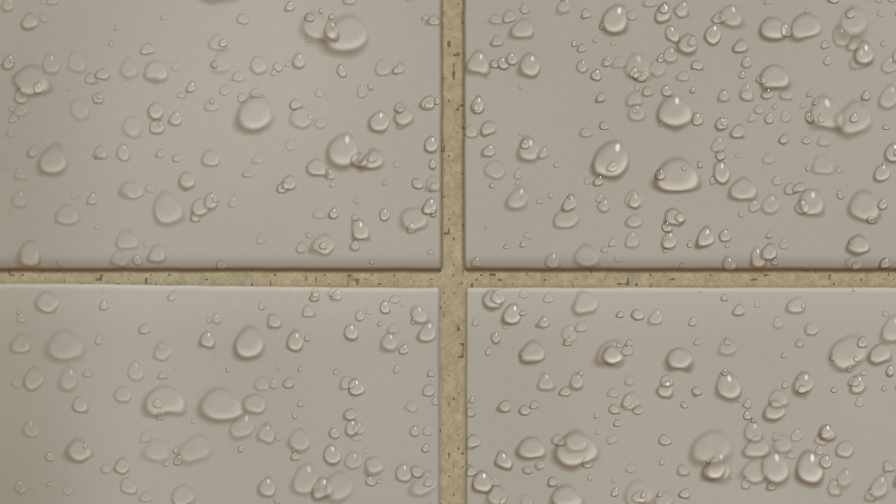
Write a WebGL 1 fragment shader that draws this texture.

```glsl
precision highp float;
// Four glazed wall tiles, two across and two down, with sandy grout and clinging water drops.

uniform vec2 u_resolution;

const vec3 GLAZE = vec3(0.655, 0.632, 0.582);
const vec3 GROUT = vec3(0.635, 0.585, 0.47);
const vec3 BROWN = vec3(0.33, 0.24, 0.16);

vec2 hash2(vec2 p) {
  vec3 a = fract(p.xyx * vec3(0.1031, 0.103, 0.0973));
  a += dot(a, a.yzx + 33.33);
  return fract((a.xx + a.yz) * a.zy);
}

float noise(vec2 p) {
  vec2 i = floor(p), f = fract(p);
  f = f * f * (3.0 - 2.0 * f);
  return mix(mix(hash2(i).x, hash2(i + vec2(1, 0)).x, f.x),
             mix(hash2(i + vec2(0, 1)).x, hash2(i + vec2(1, 1)).x, f.x), f.y);
}

// One at zero, falling smoothly to nothing at the given width
float fade(float width, float x) {
  return 1.0 - smoothstep(0.0, width, x);
}

// Offset from the grout crossing
vec2 fromCrossing(vec2 p) {
  return p - vec2(0.898, 0.447 + 0.004 * fade(0.8, p.x));
}

// Distances in from the two tile edges; the joints vary slightly in width
vec2 edgeDistance(vec2 p) {
  vec2 rel = fromCrossing(p);
  vec2 joint = vec2(rel.y > 0.0 ? 0.0225 : 0.0255, 0.0135 + 0.004 * smoothstep(0.0, 0.8, p.x));
  return abs(rel) - joint + 0.0016 * (noise(p * 24.0) - 0.5);
}

// Positive inside a tile with rounded corners, negative in the grout
float tileDistance(vec2 p) {
  vec2 k = 0.01 - edgeDistance(p);
  return 0.01 - length(max(k, 0.0)) - min(max(k.x, k.y), 0.0);
}

vec3 grout(vec2 p, float gap) {
  float grain = noise(p * 190.0) * 0.55 + noise(p * 75.0) * 0.45;
  vec3 col = GROUT * (0.9 + 0.2 * grain);
  col *= 1.0 - 0.3 * smoothstep(0.82, 0.95, noise(p * 110.0 + 31.0));
  vec2 rel = fromCrossing(p);
  float under = step(0.0, rel.y) * smoothstep(0.01, 0.03, abs(rel.x));
  return mix(col, BROWN, mix(0.15, 0.8, under) * fade(0.009, gap));
}

vec3 tile(vec2 p) {
  vec2 rel = fromCrossing(p), edge = max(edgeDistance(p), 0.0);
  vec3 col = GLAZE + 0.022 * (noise(p * 4.0) - 0.5) + 0.01 * (noise(p * 150.0) - 0.5);
  col -= vec3(0.05, 0.055, 0.062) * fade(0.3, p.x) * (1.25 - 0.7 * p.y);
  col += 0.03 * fade(0.45, length(p - vec2(0.55, 0.85)));
  // Shaded lower lips, lit upper lips and thin side edges
  if (rel.y > 0.0) {
    col = mix(col, BROWN, 0.3 * fade(0.035, edge.y) + 0.55 * fade(0.009, edge.y));
  } else {
    col += 0.03 * fade(0.12, edge.y) + 0.085 * fade(0.014, edge.y) * smoothstep(0.0, 0.004, edge.y);
  }
  return mix(col, BROWN, (rel.x > 0.0 ? 0.5 : 0.3) * fade(0.007, edge.x));
}

// Scatter one size of drop over jittered cells
vec3 addDrops(vec3 col, vec2 p, float cell, float density) {
  for (float j = -1.0; j <= 1.0; j++) {
    for (float i = -1.0; i <= 1.0; i++) {
      vec2 id = floor(p / cell) + vec2(i, j);
      vec2 a = hash2(id + cell * 900.0), b = hash2(id + 57.0 + cell * 500.0);
      vec2 centre = (id + 0.15 + 0.7 * a) * cell;
      float wet = smoothstep(0.1, 1.1, centre.x);
      float radius = min(cell * (0.15 + 0.2 * b.x * b.x), 0.75 * tileDistance(centre));
      if (b.y > density * (0.65 + 0.35 * wet) || radius < 0.002) continue;

      // Sagging drop, narrow at the top with an uneven outline
      vec2 q = (p - centre) / radius;
      q.x += 0.4 * (a.x - 0.5) * q.y;
      q *= vec2((0.75 + 0.45 * a.y) * (1.0 + 0.22 * clamp(q.y, -1.5, 1.5)), 0.84);
      float wobble = 0.4 * (noise(p * 0.9 / radius + id) - 0.5);
      float d = length(q) + wobble;
      float soft = 0.12 + 1.1 / (u_resolution.y * radius);
      // The upper outline melts into the glaze
      float body = 1.0 - smoothstep(1.0 - soft - 0.3 * smoothstep(0.0, 0.9, q.y), 1.0 + 0.5 * soft, d);
      float strength = mix(0.35, 1.0, fract(a.x * 7.0 + b.x * 3.0)) * mix(0.65, 1.0, wet);

      // Shadow below, dim upper rim, bright lower rim, then a glint
      float shadow = 1.0 - smoothstep(0.8, 1.25, length(q + vec2(0.1, 0.24)) + wobble);
      col = mix(col, BROWN, 0.62 * strength * shadow * (1.0 - body));
      float rim = smoothstep(0.25, 0.95, d);
      float light = 0.02 - 0.1 * rim * smoothstep(-0.2, 0.9, q.y - 0.5 * q.x)
                  + 0.15 * rim * smoothstep(0.0, 0.9, 0.4 * q.x - q.y);
      col += vec3(1.0, 0.98, 0.94) * light * strength * body;
      float glint = 1.0 - smoothstep(0.06, 0.24, length((q - vec2(0.2, 0.4)) * vec2(1.0, 0.75)));
      col = mix(col, vec3(0.96, 0.95, 0.91), glint * body * step(0.66 - 0.2 * wet, a.y) * strength * 0.9);
    }
  }
  return col;
}

void main() {
  vec2 p = gl_FragCoord.xy / u_resolution.y;
  float inside = tileDistance(p);
  vec3 glazed = tile(p);
  glazed = addDrops(glazed, p, 0.092, 0.72);
  glazed = addDrops(glazed, p, 0.056, 0.48);
  glazed = addDrops(glazed, p, 0.031, 0.2);
  float blur = 1.0 / u_resolution.y;
  vec3 col = mix(grout(p, max(-inside, 0.0)), glazed, smoothstep(-blur, blur, inside));
  gl_FragColor = vec4(col, 1.0);
}
```
